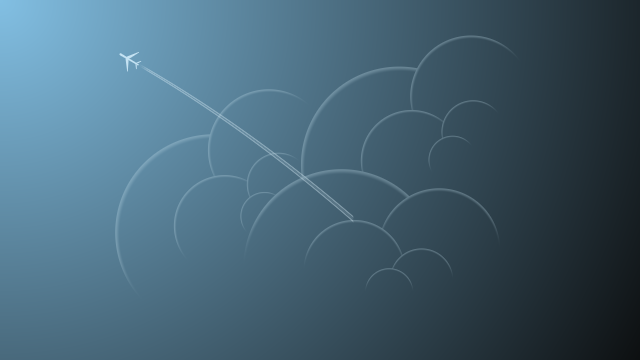
Reproduce this background procedurally as a Shadertoy shader.

```glsl
// Fraction of a pixel lying inside a signed distance
float coverage(float dist, float pixel) {
    return clamp(0.5 - dist / pixel, 0.0, 1.0);
}

vec2 rotate(vec2 p, float angle) {
    float c = cos(angle), s = sin(angle);
    return vec2(c * p.x - s * p.y, s * p.x + c * p.y);
}

float taperedSegment(vec2 p, vec2 a, vec2 b, float startRadius, float endRadius) {
    vec2 ab = b - a;
    float t = clamp(dot(p - a, ab) / dot(ab, ab), 0.0, 1.0);
    return length(p - a - ab * t) - mix(startRadius, endRadius, t);
}

// Diagonal falloff from the lit upper left corner
vec3 skyColor(vec2 p, vec2 canvas) {
    float reach = length(p - vec2(0.0, canvas.y)) / length(canvas);
    return mix(vec3(0.51, 0.75, 0.89), vec3(0.05, 0.06, 0.065), reach);
}

// A disc hides the rims behind it and carries a crescent on its upper half
float addPuff(float glow, vec2 q, float radius, float pixel) {
    float centreDist = length(q);
    float dist = centreDist - radius;
    float lit = max(q.y / max(centreDist, 0.0001), 0.0);
    float width = 0.045 * radius * sqrt(lit);
    float rim = smoothstep(-width - pixel, 0.0, dist) * smoothstep(0.0, 0.65, lit);
    return mix(glow, rim, coverage(dist, pixel));
}

// One tilted cloud: xy is the puff offset, z its radius
float addCloud(float glow, vec2 p, vec2 centre, float tilt, float pixel) {
    vec3 puffs[5] = vec3[5](
        vec3(0.0, 0.0, 0.273),
        vec3(0.271, 0.051, 0.169),
        vec3(0.035, -0.009, 0.141),
        vec3(0.222, -0.035, 0.088),
        vec3(0.132, -0.069, 0.067));
    vec2 q = rotate(p - centre, -tilt);
    for (int i = 0; i < 5; i++) {
        glow = addPuff(glow, q - puffs[i].xy, puffs[i].z, pixel);
    }
    return glow;
}

// Twin lines that spread along a gentle bow
float vapourTrail(vec2 p, vec2 start, vec2 end, float bow, float pixel) {
    vec2 span = end - start;
    float t = (p.x - start.x) / span.x;
    float height = start.y + span.y * t + bow * t * (1.0 - t);
    float slope = (span.y + bow * (1.0 - 2.0 * t)) / span.x;
    float dist = abs(p.y - height) / sqrt(1.0 + slope * slope);
    float gap = mix(0.0018, 0.0047, clamp(t, 0.0, 1.0));
    float lines = 1.0 - smoothstep(0.0004, 0.0004 + pixel, abs(dist - gap));
    float haze = 0.35 * coverage(dist - gap, pixel);
    float ends = smoothstep(0.0, 0.06, t) * (1.0 - smoothstep(0.99, 1.0, t));
    return max(lines, haze) * ends;
}

// Mirrored silhouette, measured from the nose along its heading
float planeShape(vec2 p, vec2 nose, vec2 axis) {
    vec2 q = p - nose;
    q = vec2(dot(q, axis), abs(dot(q, vec2(-axis.y, axis.x))));
    float body = taperedSegment(q, vec2(0.0), vec2(0.056, 0.0), 0.003, 0.002);
    float wing = taperedSegment(q, vec2(0.021, 0.0), vec2(0.040, 0.030), 0.0045, 0.001);
    float tail = taperedSegment(q, vec2(0.050, 0.0), vec2(0.058, 0.012), 0.002, 0.001);
    return min(body, min(wing, tail));
}

void mainImage(out vec4 fragColor, in vec2 fragCoord) {
    float pixel = 1.0 / iResolution.y;
    vec2 p = fragCoord * pixel;
    vec3 color = skyColor(p, iResolution.xy * pixel);

    // Clouds, back to front
    float glow = addCloud(0.0, p, vec2(0.593, 0.354), 0.794, pixel);
    glow = addCloud(glow, p, vec2(1.109, 0.542), 0.576, pixel);
    glow = addCloud(glow, p, vec2(0.949, 0.257), 0.0, pixel);
    color = mix(color, vec3(0.75, 0.86, 0.91), 0.32 * glow);

    // Aircraft and its trail
    float trail = vapourTrail(p, vec2(0.382, 0.822), vec2(0.984, 0.389), 0.088, pixel);
    color = mix(color, vec3(0.82, 0.90, 0.94), 0.42 * trail);
    float plane = planeShape(p, vec2(0.335, 0.849), vec2(0.86, -0.51));
    color = mix(color, vec3(0.80, 0.91, 0.97), 0.92 * coverage(plane, pixel));

    fragColor = vec4(color, 1.0);
}
```
